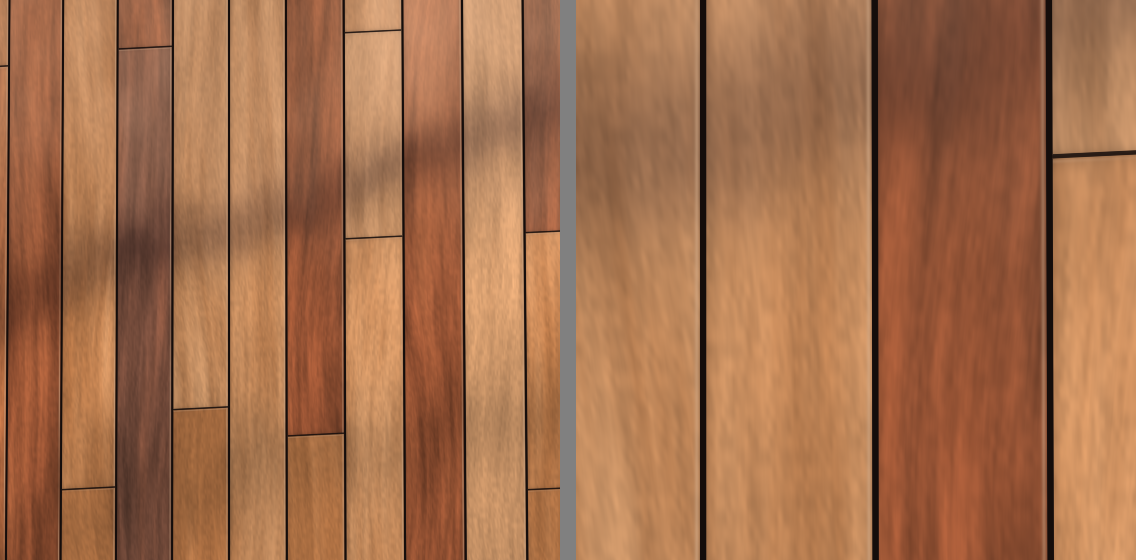
Left: the whole. Right: its middle third, enlarged.
Reproduce this texture procedurally as a Shadertoy shader.

```glsl
float hash(vec2 p) {
    vec3 q = fract(p.xyx * 0.1031);
    q += dot(q, q.yzx + 33.33);
    return fract((q.x + q.y) * q.z);
}

float noise(vec2 p) {
    vec2 i = floor(p), f = fract(p);
    f = f * f * (3.0 - 2.0 * f);
    return mix(mix(hash(i), hash(i + vec2(1, 0)), f.x),
               mix(hash(i + vec2(0, 1)), hash(i + vec2(1, 1)), f.x), f.y);
}

float fbm(vec2 p) {
    float sum = 0.0, amp = 0.53;
    for (int k = 0; k < 4; k++) {
        sum += amp * noise(p);
        p = p * 2.03 + 17.0;
        amp *= 0.5;
    }
    return sum;
}

// Per column: main joint, extra joint, wood tone below and above the main joint
const vec4 COLUMNS[11] = vec4[11](
    vec4(0.880, -1.0, 0.45, 0.60), vec4(-1.0, -1.0, 0.37, 0.37),
    vec4(0.128, -1.0, 0.72, 0.75), vec4(0.915, -1.0, 0.08, 0.18),
    vec4(0.271, -1.0, 0.74, 0.88), vec4(-1.0, -1.0, 0.88, 0.88),
    vec4(0.224, -1.0, 0.72, 0.32), vec4(0.576, 0.944, 0.91, 0.93),
    vec4(-1.0, -1.0, 0.37, 0.37), vec4(-1.0, -1.0, 0.98, 0.98),
    vec4(0.587, 0.128, 0.76, 0.25));

// Walnut through red and amber to pale tan
vec3 woodColor(float tone) {
    vec3 c = mix(vec3(0.43, 0.28, 0.22), vec3(0.53, 0.29, 0.18), smoothstep(0.0, 0.33, tone));
    c = mix(c, vec3(0.65, 0.42, 0.25), smoothstep(0.33, 0.7, tone));
    return mix(c, vec3(0.72, 0.53, 0.37), smoothstep(0.7, 1.0, tone));
}

// Soft bright or dark band running along a rising slope
float band(vec2 uv, float height, float slope, float width) {
    float d = (uv.y - height - slope * uv.x) / width;
    return exp(-d * d);
}

void mainImage(out vec4 fragColor, in vec2 fragCoord) {
    vec2 uv = fragCoord / iResolution.y;
    float px = 1.0 / iResolution.y;

    // Columns fan out a little downwards and widen to the right
    float d = (uv.x - 0.409) * (1.0 + 0.016 * (uv.y - 0.5));
    float across = 9.84 * d - 0.715 * d * d;
    float column = floor(across), f = fract(across);
    vec4 plank = COLUMNS[clamp(int(column) + 5, 0, 10)];

    // Boards within the column, with slightly tilted end joints
    float y = uv.y - 0.005 * (f - 0.5);
    float board = step(plank.x, y) + step(plank.y, y);
    float seed = hash(vec2(column + 31.0, board + 7.0));
    float tone = mix(plank.z, plank.w, step(plank.x, y)) + 0.08 * (seed - 0.5);
    float redness = 1.0 - smoothstep(0.4, 0.75, tone);

    // Grain: wandering broad figure, long fibres and fine pores
    vec2 g = uv + vec2(seed * 7.0, seed * 13.0 + column + 20.0);
    g.x += 0.025 * (noise(g * vec2(9.0, 3.0)) - 0.5) + 0.012 * sin(uv.y * 5.0 + seed * 20.0);
    float figure = fbm(g * vec2(38.0, 3.5)) - 0.5;
    float fibre = fbm(g * vec2(130.0, 9.0)) - 0.5;
    float pores = noise(vec2(g.x * 330.0 + g.y * 40.0, g.y * 110.0)) - 0.5;
    vec3 color = woodColor(clamp(tone + 0.22 * figure, 0.0, 1.0));
    color *= 1.0 + figure * (0.2 + 0.3 * redness) + fibre * (0.2 + 0.2 * redness) + 0.1 * pores;

    // Dappled light across the whole floor, hazy towards the top
    float dapple = fbm(uv * vec2(4.0, 3.0) + 5.0) - 0.5;
    vec2 wavy = uv + vec2(0.0, 0.22 * dapple);
    float haze = smoothstep(0.4, 1.0, wavy.y) * (0.3 + 0.5 * dapple);
    color = mix(color, vec3(0.82, 0.66, 0.54), clamp(haze, 0.0, 0.5));
    color *= 1.06 + 0.3 * dapple + 0.09 * band(wavy, 0.28, 0.3, 0.1);
    color *= 1.0 - vec3(0.24, 0.25, 0.22) * band(wavy, 0.45, 0.38, 0.07);
    color *= 1.0 - 0.13 * band(wavy, 0.02, 0.3, 0.09);

    // Seams: shaded board edges, a thin pale bevel and a dark gap
    float side = min(f, 1.0 - f) * 0.102;
    float end = min(abs(y - plank.x), abs(y - plank.y));
    color *= 1.0 - 0.22 * exp(-side / 0.0035) - 0.2 * exp(-end / 0.003);
    float bevel = exp(-pow(((1.0 - f) * 0.102 - 0.0038) / 0.0013, 2.0));
    float underJoint = min(abs(y - plank.x + 0.003), abs(y - plank.y + 0.003));
    bevel = max(bevel, 0.6 * exp(-pow(underJoint / 0.0012, 2.0)));
    color = mix(color, vec3(0.85, 0.70, 0.57), bevel * (0.15 + 0.4 * noise(uv * vec2(9.0, 7.0))));
    float gap = 1.0 - smoothstep(0.0019 - px * 0.6, 0.0019 + px * 0.6, side);
    float joint = 1.0 - smoothstep(0.0013 - px * 0.6, 0.0013 + px * 0.6, end);
    color = mix(color, vec3(0.08, 0.05, 0.045), max(gap, 0.85 * joint));

    fragColor = vec4(clamp(color, 0.0, 1.0), 1.0);
}
```
